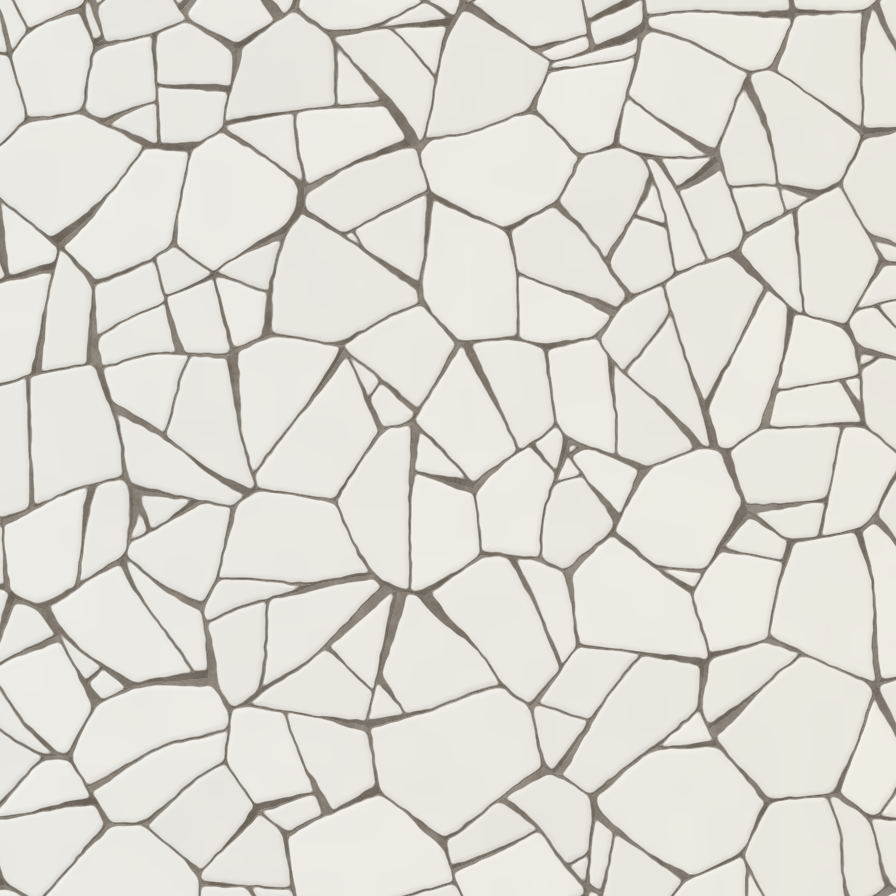
This texture is drawn by a Shadertoy shader. Its source:

```glsl
// Broken white ceramic tile mosaic with angular shards set in grey-brown grout.

const float GRID = 8.3;            // tile groups across the canvas
const float HALF_GAP = 0.0014;     // narrowest half width of a joint
const float WEDGE = 0.13;          // how far joints may open to one side
const float CORNER = 0.005;        // blunting of tile corners
const vec2 LIGHT = vec2(-0.53, 0.85);
const vec3 GLAZE = vec3(0.922, 0.912, 0.884);
const vec3 GROUT_DARK = vec3(0.41, 0.385, 0.35);
const vec3 GROUT_PALE = vec3(0.58, 0.555, 0.52);

vec2 hash2(vec2 p) {
    vec3 q = fract(p.xyx * vec3(0.1031, 0.1030, 0.0973));
    q += dot(q, q.yzx + 33.33);
    return fract((q.xx + q.yz) * q.zy);
}

float noise(vec2 p) {
    vec2 i = floor(p), f = fract(p);
    f = f * f * (3.0 - 2.0 * f);
    float low = mix(hash2(i).x, hash2(i + vec2(1, 0)).x, f.x);
    float high = mix(hash2(i + vec2(0, 1)).x, hash2(i + vec2(1, 1)).x, f.x);
    return mix(low, high, f.y);
}

// Site position in xy, size weight in z
vec3 tileSite(vec2 id) {
    vec2 jitter = hash2(id + 47.0) - 0.5;
    return vec3(id + 0.5 + 0.9 * jitter, 0.28 * hash2(id + 91.0).x);
}

float power(vec2 p, vec3 site) {
    vec2 r = p - site.xy;
    return dot(r, r) - site.z;
}

// Outward normal in xy, distance to a wedge-shaped joint in z
vec3 jointEdge(vec2 normal, float dist, float along, vec2 seed) {
    float tilt = WEDGE * (2.0 * hash2(seed).x - 1.0);
    float opening = max(0.0, tilt * clamp(along / GRID, -0.08, 0.08));
    return vec3(normal, dist / GRID - HALF_GAP - opening);
}

// Keeps the nearer edge and blunts the corner between both
vec3 joinEdges(vec3 a, vec3 b) {
    float h = max(CORNER - abs(a.z - b.z), 0.0) / CORNER;
    vec3 nearest = a.z < b.z ? a : b;
    nearest.z -= 0.25 * h * h * CORNER;
    return nearest;
}

// Cracks a tile along a line and gives each half its own id
void crackTile(vec2 r, float angle, float offset, inout vec2 id, inout vec3 edge) {
    vec2 normal = vec2(cos(angle), sin(angle));
    float x = dot(r, normal) - offset;
    float side = x < 0.0 ? -1.0 : 1.0;
    id += side * vec2(13.31, 7.17);
    float along = dot(r, vec2(-normal.y, normal.x));
    edge = joinEdges(edge, jointEdge(-side * normal, abs(x), along, id));
}

// Distance and normal of the closest joint, and the id of the shard
vec3 mosaic(vec2 p, out vec2 id) {
    vec2 home = floor(p), cell = home;
    float best = 1e3;
    for (int y = -2; y <= 2; y++)
    for (int x = -2; x <= 2; x++) {
        vec2 c = home + vec2(x, y);
        float d = power(p, tileSite(c));
        if (d < best) { best = d; cell = c; }
    }

    vec3 site = tileSite(cell);
    vec3 edge = vec3(0, 1, 1);
    for (int y = -2; y <= 2; y++)
    for (int x = -2; x <= 2; x++) {
        if (x == 0 && y == 0) continue;
        vec2 c = cell + vec2(x, y);
        vec3 other = tileSite(c);
        vec2 gap = other.xy - site.xy;
        float len = max(length(gap), 0.01);
        vec2 n = gap / len;
        float dist = (power(p, other) - best) / (2.0 * len);
        float along = dot(p - 0.5 * (site.xy + other.xy), vec2(-n.y, n.x));
        edge = joinEdges(edge, jointEdge(n, dist, along, cell * 1.7 + c * 3.1));
    }

    // One long crack, then sometimes a crosswise one in either half
    id = cell;
    vec2 r = p - site.xy, h = hash2(cell + 17.0);
    float angle = 6.2832 * h.x;
    if (hash2(cell + 5.0).x < 0.66) crackTile(r, angle, 0.6 * (h.y - 0.5), id, edge);
    vec2 k = hash2(id + 29.0);
    if (hash2(id + 61.0).y < 0.36) crackTile(r, angle + 1.0 + k.x, 0.8 * (k.y - 0.5), id, edge);
    return edge;
}

void mainImage(out vec4 fragColor, in vec2 fragCoord) {
    vec2 uv = fragCoord / iResolution.y;
    vec2 p = uv * GRID + 20.0;

    // Gentle bowing and fine chipping of the edges
    vec2 bow = vec2(noise(p * 1.4), noise(p * 1.4 + 37.0)) - 0.5;
    vec2 chip = vec2(noise(p * 13.0), noise(p * 13.0 + 71.0)) - 0.5;
    vec2 id;
    vec3 edge = mosaic(p + 0.13 * bow + 0.014 * chip, id);
    float lit = dot(edge.xy, LIGHT);

    // Glaze with slight tints and a softly rounded rim
    vec3 tile = GLAZE + 0.022 * (hash2(id + 3.0).x - 0.5);
    tile += vec3(-0.006, 0.0, 0.007) * (0.6 - uv.x) + 0.008 * (noise(p * 3.0) - 0.5);
    float rim = 1.0 - smoothstep(0.0, 0.007, edge.z);
    tile += rim * (0.045 * lit - 0.015);

    // Grout, shaded under the lower right side of each tile
    float tone = 0.5 + 0.3 * lit + 0.5 * (noise(p * 9.0) - 0.5) + 0.25 * (noise(p * 50.0) - 0.5);
    vec3 grout = mix(GROUT_DARK, GROUT_PALE, clamp(tone, 0.0, 1.0));

    float soft = max(0.0011, 0.7 / iResolution.y);
    fragColor = vec4(mix(grout, tile, smoothstep(-soft, soft, edge.z)), 1.0);
}
```
